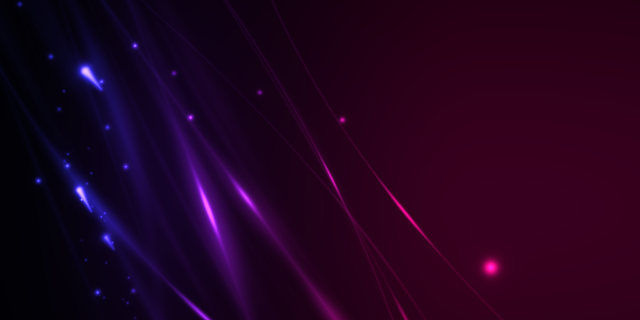
A Shadertoy shader for this background:

```glsl
#define BLUE vec3(0.20, 0.17, 1.00)
#define VIOLET vec3(0.60, 0.10, 0.92)
#define PINK vec3(1.00, 0.04, 0.58)
#define NIGHT vec3(0.008, 0.008, 0.035)
#define PLUM vec3(0.075, 0.004, 0.095)
#define WINE vec3(0.220, 0.000, 0.118)
#define SPARK_SIZE 0.0075
#define DUST_COUNT 20
#define VEIL_COUNT 14
#define VEIL_GAIN 0.045

float hash(float n) {
    return fract(sin(n * 127.1) * 43758.5453);
}

// Light turns from blue through violet to pink across the canvas
vec3 lightColor(float x) {
    vec3 cool = mix(BLUE, VIOLET, smoothstep(0.28, 0.68, x));
    return mix(cool, PINK, smoothstep(0.65, 1.35, x));
}

vec3 backdrop(vec2 p) {
    vec3 col = mix(NIGHT, PLUM, smoothstep(0.0, 0.75, p.x));
    col = mix(col, WINE, smoothstep(0.55, 1.5, p.x));
    vec2 fall = (p - vec2(1.6, 0.35)) * vec2(0.45, 1.0);
    col *= mix(0.38, 1.0, exp(-1.9 * dot(fall, fall)));
    vec2 haze = (p - vec2(0.48, 0.45)) / vec2(0.23, 0.48);
    return col + vec3(0.035, 0.008, 0.10) * exp(-dot(haze, haze));
}

// Curved strand x = a + b*t + c*t*t, with t measured down from the top
float strandDistance(vec2 p, vec3 curve) {
    float t = 1.0 - p.y;
    float x = curve.x + t * (curve.y + t * curve.z);
    float slope = curve.y + 2.0 * t * curve.z;
    return (p.x - x) * inversesqrt(1.0 + slope * slope);
}

// glow: height of the hot spot, its length, its gain, faint gain elsewhere
float strand(vec2 p, vec3 curve, float width, vec4 glow) {
    float along = (p.y - glow.x) / glow.y;
    float heat = exp(-along * along);
    float d = strandDistance(p, curve) / (width * (0.65 + 0.5 * heat));
    return exp(-d * d) * (glow.w + glow.z * heat);
}

float spark(vec2 p, vec2 center, float size) {
    float r = length(p - center) / size;
    return exp(-r * r) + 0.28 * exp(-0.9 * r);
}

// Drop of light with a bright head and a tapering tail
float comet(vec2 p, vec2 head, vec2 tail, float width) {
    vec2 axis = tail - head;
    float h = clamp(dot(p - head, axis) / dot(axis, axis), 0.0, 1.0);
    float r = length(p - head - axis * h) / (width * (1.0 - 0.65 * h));
    return (exp(-r * r) + 0.3 * exp(-0.7 * r)) * (1.0 - 0.5 * h);
}

float strands(vec2 p) {
    vec3 indigo = vec3(-0.10, 0.40, 0.35);
    vec3 purple = vec3(0.40, 0.39, -0.01);
    vec3 orchid = vec3(0.32, 0.72, 0.01);
    vec3 rose = vec3(0.707, 0.68, -0.16);
    float v = strand(p, indigo, 0.022, vec4(0.36, 0.16, 0.35, 0.03));
    v += strand(p, indigo, 0.007, vec4(0.01, 0.07, 0.8, 0.05));
    v += strand(p, purple, 0.035, vec4(0.30, 0.24, 0.38, 0.03));
    v += strand(p, purple, 0.009, vec4(0.349, 0.09, 0.75, 0.04));
    v += strand(p, orchid, 0.030, vec4(0.36, 0.16, 0.25, 0.03));
    v += strand(p, orchid, 0.009, vec4(0.383, 0.05, 0.65, 0.07));
    v += strand(p, orchid, 0.022, vec4(0.00, 0.12, 0.28, 0.0));
    v += strand(p, vec3(0.22, 0.50, -0.22), 0.030, vec4(0.66, 0.22, 0.18, 0.04));
    v += strand(p, rose, 0.0035, vec4(0.445, 0.055, 0.7, 0.09));
    v += strand(p, rose, 0.012, vec4(0.50, 0.25, 0.05, 0.02));
    v += strand(p, vec3(0.70, 0.62, -0.05), 0.005, vec4(0.0, 0.06, 0.35, 0.06));
    v += strand(p, vec3(0.44, 1.14, -0.25), 0.004, vec4(0.25, 0.20, 0.06, 0.06));
    v += strand(p, vec3(0.85, 0.44, 0.28), 0.0045, vec4(0.336, 0.08, 0.75, 0.10));
    // Soft veils fanned over the left side
    for (int i = 0; i < VEIL_COUNT; i++) {
        float n = float(i) + 3.0;
        vec3 curve = vec3(-0.22 + 0.045 * n, 0.30 + 0.35 * hash(n), 0.15 * hash(n + 40.0));
        float width = mix(0.006, 0.028, hash(n + 80.0));
        v += VEIL_GAIN * strand(p, curve, width, vec4(hash(n + 120.0), 0.35, 1.0, 0.2));
    }
    return v;
}

float sparks(vec2 p) {
    // Position and strength of the leading sparks
    vec3 lead[15] = vec3[15](
        vec3(0.422, 0.857, 0.8), vec3(0.544, 0.771, 0.5), vec3(0.596, 0.633, 0.8),
        vec3(0.812, 0.711, 0.5), vec3(1.070, 0.625, 0.7), vec3(0.336, 0.602, 0.6),
        vec3(0.393, 0.479, 0.7), vec3(0.159, 0.823, 0.6), vec3(0.211, 0.482, 0.7),
        vec3(0.120, 0.435, 0.8), vec3(0.062, 0.987, 0.5), vec3(0.318, 0.745, 0.6),
        vec3(0.417, 0.091, 0.5), vec3(0.305, 0.086, 0.8), vec3(0.185, 0.659, 0.4));
    float v = 0.0;
    for (int i = 0; i < 15; i++)
        v += lead[i].z * spark(p, lead[i].xy, SPARK_SIZE * (0.6 + 0.6 * lead[i].z));
    // Fine dust drifting down the left band
    for (int i = 0; i < DUST_COUNT; i++) {
        float n = float(i) + 1.0;
        float y = 0.75 * hash(n);
        float x = 0.38 - 0.27 * y + 0.16 * (hash(n + 31.0) - 0.5);
        v += mix(0.15, 0.5, hash(n + 67.0)) * spark(p, vec2(x, y), 0.5 * SPARK_SIZE);
    }
    return v;
}

void mainImage(out vec4 fragColor, in vec2 fragCoord) {
    vec2 p = fragCoord / iResolution.y;
    p.x *= 2.0 * iResolution.y / iResolution.x;

    float light = strands(p) + sparks(p);
    light += 1.1 * comet(p, vec2(0.268, 0.778), vec2(0.315, 0.722), 0.020);
    light += 0.9 * comet(p, vec2(0.247, 0.405), vec2(0.285, 0.340), 0.013);
    light += 0.8 * comet(p, vec2(0.332, 0.257), vec2(0.355, 0.222), 0.013);
    light += 0.9 * spark(p, vec2(1.534, 0.164), 0.021);

    // Strong light bleaches toward white on the cool side
    vec3 col = backdrop(p) + lightColor(p.x) * light;
    float bleach = smoothstep(0.65, 1.5, light) * mix(0.8, 0.3, smoothstep(0.3, 1.3, p.x));
    col += bleach * vec3(0.8, 0.65, 0.6);
    fragColor = vec4(min(col, 1.0), 1.0);
}
```
